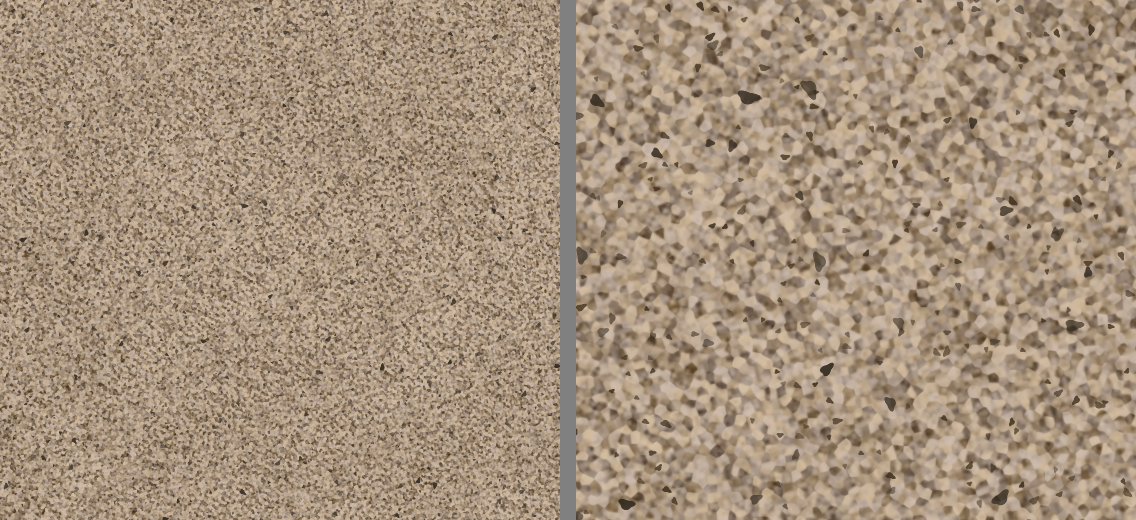
Left, the full canvas; right, a detail of the centre.
This texture is drawn by a WebGL 2 fragment shader. Its source:

```glsl
#version 300 es
precision highp float;
// Fine-grained tan granite: soft Voronoi grains and finer value noise set
// the tone of a warm beige ramp; scattered, irregular dark specks of two
// sizes and a few pale quartz flecks lie on top.
uniform vec2 u_resolution;
out vec4 fragColor;

float hash(vec2 p) {
    return fract(sin(dot(p, vec2(127.1, 311.7))) * 43758.5);
}

vec2 hash2(vec2 p) {
    return vec2(hash(p), hash(p + 57.3));
}

float valueNoise(vec2 p) {
    vec2 cell = floor(p), f = fract(p);
    f = f * f * (3.0 - 2.0 * f);
    return mix(mix(hash(cell), hash(cell + vec2(1, 0)), f.x),
               mix(hash(cell + vec2(0, 1)), hash(cell + vec2(1, 1)), f.x), f.y);
}

// Blended Voronoi cells: x is the grain tone, y the grain tint
vec2 grains(vec2 p) {
    vec2 cell = floor(p), sum = vec2(0.0);
    float total = 0.0001;
    for (int j = -1; j <= 1; j++)
    for (int i = -1; i <= 1; i++) {
        vec2 id = cell + vec2(i, j);
        vec2 d = id + hash2(id) - p;
        float weight = exp(-9.0 * dot(d, d));
        sum += weight * hash2(id + 191.7);
        total += weight;
    }
    return sum / total;
}

// Opacity of scattered, turned and dented blobs; radius is in cells
float specks(vec2 p, float density, vec2 radius, float pixel) {
    vec2 cell = floor(p);
    float cover = 0.0;
    for (int j = -1; j <= 1; j++)
    for (int i = -1; i <= 1; i++) {
        vec2 id = cell + vec2(i, j);
        vec2 d = p - id - hash2(id + 13.1);
        vec2 shape = hash2(id + 71.9);
        float turn = 6.2832 * shape.x;
        d = mat2(cos(turn), sin(turn), -sin(turn), cos(turn)) * d;
        d *= vec2(0.85, 1.0 + 0.5 * shape.y);
        float angle = atan(d.y, d.x + 0.00001);
        float size = mix(radius.x, radius.y, shape.y * shape.y);
        size *= 1.0 + 0.2 * sin(3.0 * angle + 9.0 * shape.x);
        float blob = 1.0 - smoothstep(-0.7 * pixel, 0.7 * pixel, length(d) - size);
        float present = step(hash(id + 37.7), density);
        cover = max(cover, blob * present * mix(0.5, 1.0, hash(id + 5.3)));
    }
    return cover;
}

void main() {
    vec2 p = gl_FragCoord.xy / u_resolution.y;
    float pixel = 1.0 / u_resolution.y;
    mat2 tilt = mat2(0.8, 0.6, -0.6, 0.8);

    // Grain tone, skewed so that the dark side has the longer tail
    vec2 grain = grains(tilt * p * 185.0);
    float fine = valueNoise(tilt * tilt * p * 330.0 + 19.0);
    float z = (0.65 * grain.x + 0.35 * fine - 0.5) / 0.165;
    float cloud = valueNoise(tilt * p * 22.0) + valueNoise(p * 7.0 + 3.0) - 1.0;
    float tone = 0.672 + 0.09 * z - 0.015 * z * z + 0.035 * cloud;

    // Warm beige ramp, with single grains leaning to ochre or mauve grey
    vec3 color = vec3(tone, tone - 0.08, tone - 0.165);
    color += (grain.y - 0.5) * vec3(0.025, 0.0, -0.07);

    // Pale quartz flecks
    float quartz = specks(p * 26.0 + 41.0, 0.06, vec2(0.08, 0.22), 26.0 * pixel);
    color = mix(color, vec3(0.80, 0.74, 0.67), 0.6 * quartz);

    // Small brown-black specks, then larger and slightly cooler ones
    float small = specks(tilt * p * 90.0, 0.2, vec2(0.12, 0.27), 90.0 * pixel);
    color = mix(color, vec3(0.25, 0.19, 0.12), 0.9 * small);
    float large = specks(p * 42.0 + 8.0, 0.14, vec2(0.1, 0.25), 42.0 * pixel);
    color = mix(color, vec3(0.19, 0.16, 0.12), 0.92 * large);

    fragColor = vec4(clamp(color, 0.0, 1.0), 1.0);
}
```
